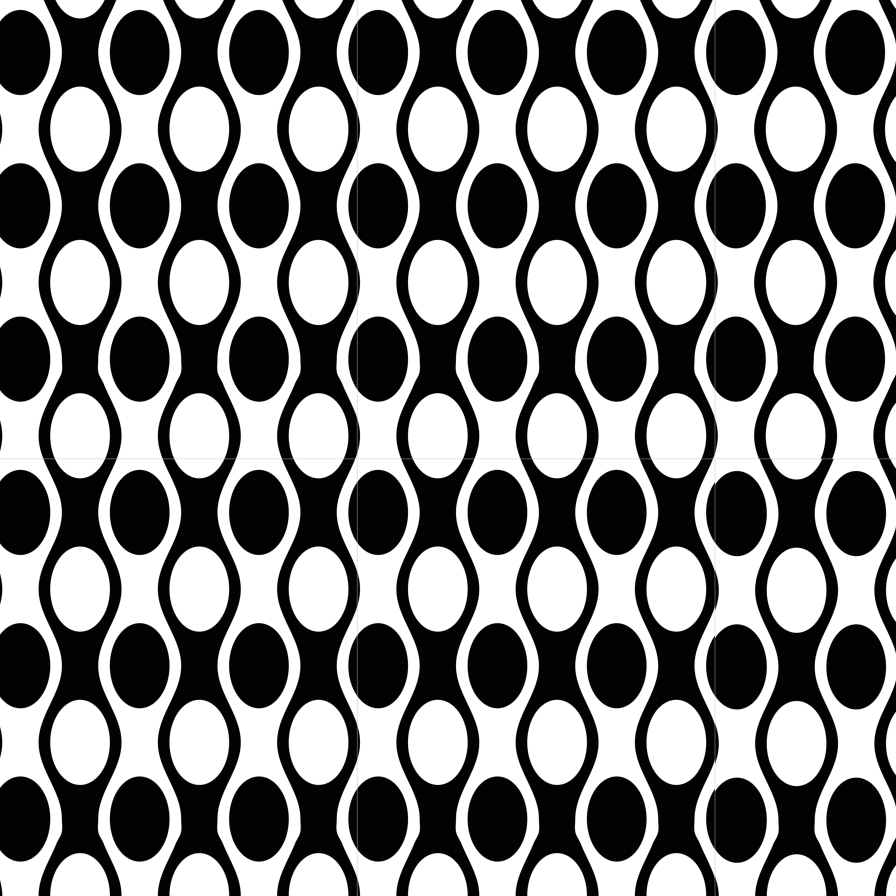
Give the GLSL for this pattern, as a Shadertoy shader.

```glsl
// Black and white waving bands with staggered ovals in their wide parts.
// A cosine sets each band's half width; ovals use an approximate ellipse distance.
// Blocks of 3 by 3 repeats meet at hairline seams, with a small slip in one block.

const float TAU = 6.2831853;
const vec2 PERIOD = vec2(0.1331, 0.1711);        // spacing of the repeats
const vec2 FIRST_OVAL = vec2(0.0228, 0.0586);    // from the upper left corner
const vec2 OVAL_RADII = vec2(0.0333, 0.0475);
const float BAND_SWING = 0.0130;                 // amplitude of the band edges
const float SHOULDER = 0.13;                     // flattened edge in every third row
const float BLOCK_REPEATS = 3.0;
const vec2 SEAM_OFFSET = vec2(-0.0006, -0.0012);
const vec2 BLOCK_SLIP = vec2(0.0011, 0.0013);
const float SEAM_HALF_WIDTH = 0.0004;
const float SEAM_STRENGTH = 0.6;
const float SEAM_TONE = 0.75;
const float INK = 0.008;
const float PAPER = 1.0;

// Antialiased coverage of the inside of a signed distance
float cover(float d) {
    float pixel = 1.0 / iResolution.y;
    return 1.0 - smoothstep(-0.75 * pixel, 0.75 * pixel, d);
}

// Approximate signed distance to an ellipse
float ellipse(vec2 p, vec2 radii) {
    float k = max(length(p / radii), 0.001);
    float g = max(length(p / (radii * radii)), 0.0001);
    return k * (k - 1.0) / g;
}

// Signed distance to a white band; cell is measured in repeats
float band(vec2 cell, float row) {
    float swing = cos(TAU * cell.y);
    float shoulder = smoothstep(0.0, 0.09, cell.y) * (1.0 - smoothstep(0.09, 0.16, cell.y));
    float thirdRow = step(1.5, mod(row, BLOCK_REPEATS));
    swing += SHOULDER * shoulder * thirdRow;
    float halfWidth = 0.25 * PERIOD.x + BAND_SWING * swing;
    float slope = BAND_SWING * TAU / PERIOD.y * sin(TAU * cell.y);
    return (abs(cell.x) * PERIOD.x - halfWidth) / sqrt(1.0 + slope * slope);
}

void mainImage(out vec4 fragColor, in vec2 fragCoord) {
    vec2 p = fragCoord / iResolution.y;
    p.y = 1.0 - p.y;

    // Blocks and their seams
    vec2 blockSize = BLOCK_REPEATS * PERIOD;
    vec2 blockPos = (p - SEAM_OFFSET) / blockSize;
    vec2 block = floor(blockPos);
    vec2 seam = abs(blockPos - round(blockPos)) * blockSize;
    p -= BLOCK_SLIP * step(1.5, block.x) * step(0.5, block.y);

    // Dark ovals sit on the grid, light ovals half a repeat away
    vec2 grid = (p - FIRST_OVAL) / PERIOD;
    vec2 darkCell = grid - round(grid);
    vec2 lightCell = fract(grid) - 0.5;
    float row = floor(grid.y + 0.5);

    float light = cover(band(vec2(darkCell.x, grid.y - row), row));
    light *= 1.0 - cover(ellipse(darkCell * PERIOD, OVAL_RADII));
    light = mix(light, 1.0, cover(ellipse(lightCell * PERIOD, OVAL_RADII)));

    float tone = mix(INK, PAPER, light);
    float seamCover = cover(min(seam.x, seam.y) - SEAM_HALF_WIDTH);
    tone = mix(tone, SEAM_TONE, SEAM_STRENGTH * seamCover);
    fragColor = vec4(vec3(tone), 1.0);
}
```
